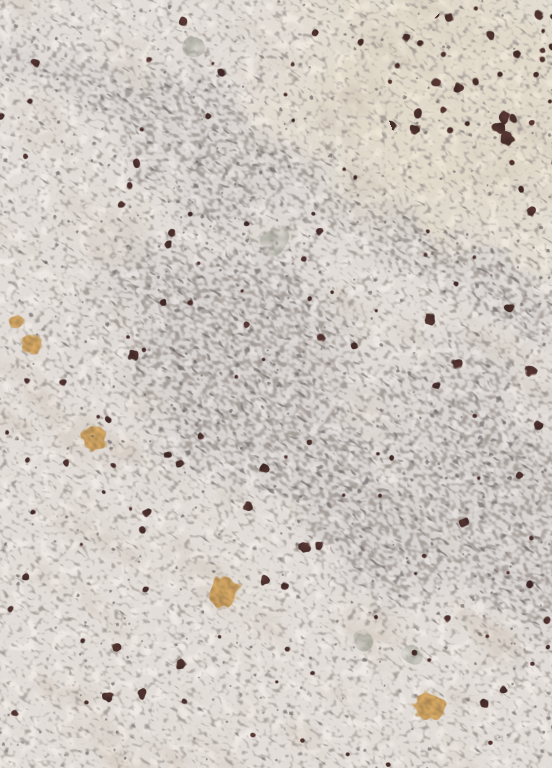
Give the GLSL for this texture, as a Shadertoy shader.

```glsl
// Pale polished granite: cream ground, blue-grey drifts, garnet dots and rusty spots.

const vec3 PALE = vec3(0.890, 0.868, 0.850);
const vec3 CREAM = vec3(0.880, 0.850, 0.775);
const vec3 BEIGE = vec3(0.790, 0.745, 0.690);
const vec3 DRIFT = vec3(0.805, 0.795, 0.795);
const vec3 SHADE = vec3(0.655, 0.625, 0.605);
const vec3 MICA = vec3(0.420, 0.395, 0.395);
const vec3 GARNET = vec3(0.250, 0.135, 0.125);
const vec3 RUST = vec3(0.765, 0.590, 0.330);
const vec3 MOSS = vec3(0.610, 0.620, 0.570);

vec2 hash2(vec2 p) {
    vec3 q = fract(p.xyx * vec3(0.1031, 0.1030, 0.0973));
    q += dot(q, q.yzx + 33.33);
    return fract((q.xx + q.yz) * q.zy);
}

float corner(vec2 cell, vec2 offset) {
    float angle = 6.2832 * hash2(cell).x;
    return dot(vec2(cos(angle), sin(angle)), offset);
}

float gradientNoise(vec2 p) {
    vec2 i = floor(p), f = p - i, e = vec2(1, 0);
    vec2 u = f * f * f * (f * (f * 6.0 - 15.0) + 10.0);
    return mix(mix(corner(i, f), corner(i + e, f - e), u.x),
               mix(corner(i + e.yx, f - e.yx), corner(i + 1.0, f - 1.0), u.x), u.y);
}

float fbm(vec2 p) {
    float sum = 0.0, gain = 1.0;
    for (int i = 0; i < 4; i++) {
        sum += gain * gradientNoise(p);
        p = p * 2.03 + 17.0;
        gain *= 0.55;
    }
    return sum;
}

vec2 turn(vec2 p, float angle) {
    float c = cos(angle), s = sin(angle);
    return vec2(c * p.x + s * p.y, c * p.y - s * p.x);
}

float softEllipse(vec2 p, vec2 centre, vec2 radii, float angle) {
    return 1.0 - smoothstep(0.5, 1.3, length(turn(p - centre, angle) / radii));
}

float disc(vec2 d, float radius, float blur) {
    return 1.0 - smoothstep(radius - blur, radius + blur, length(d));
}

// Ragged dots scattered one per cell; density is the share of filled cells.
float grains(vec2 p, float cells, float density, vec2 radii, float salt) {
    vec2 home = floor(p * cells);
    float ragged = 1.0 + 0.6 * gradientNoise(p * 0.9 / radii.y + salt);
    float cover = 0.0;
    for (int y = -1; y <= 1; y++)
    for (int x = -1; x <= 1; x++) {
        vec2 cell = home + vec2(x, y);
        vec2 centre = (cell + hash2(cell + salt)) / cells;
        vec2 trait = hash2(cell + salt + 57.0);
        float radius = ragged * mix(radii.x, radii.y, trait.y * trait.y);
        cover = max(cover, step(trait.x, density) * disc(p - centre, radius, 0.0013));
    }
    return cover;
}

// Diagonal drifts where the stone turns blue-grey.
float driftMask(vec2 p) {
    float m = softEllipse(p, vec2(0.31, 0.53), vec2(0.20, 0.15), -0.6);
    m = max(m, softEllipse(p, vec2(0.45, 0.35), vec2(0.17, 0.08), -0.8));
    m = max(m, 0.8 * softEllipse(p, vec2(0.24, 0.83), vec2(0.30, 0.07), -0.5));
    m = max(m, 0.8 * softEllipse(p, vec2(0.60, 0.65), vec2(0.18, 0.05), -0.5));
    return max(m, 0.9 * softEllipse(p, vec2(0.65, 0.34), vec2(0.22, 0.11), -1.1));
}

// Rusty spots strung along a sagging diagonal.
float rustMask(vec2 p) {
    float cover = 0.0;
    float ragged = 1.0 + 0.5 * gradientNoise(p * 90.0);
    for (int i = 0; i < 5; i++) {
        float t = pow(float(i) / 4.0, 2.4);
        vec2 centre = mix(vec2(0.022, 0.58), vec2(0.56, 0.08), t);
        centre.y -= 0.1 * sin(3.1416 * t);
        float radius = 0.009 + 0.0036 * min(float(i), 3.0);
        cover = max(cover, disc(p - centre, radius * ragged, 0.002));
    }
    return cover;
}

void mainImage(out vec4 fragColor, in vec2 fragCoord) {
    vec2 p = fragCoord / iResolution.y;
    vec2 along = turn(p, -0.6);
    vec2 warped = p + 0.07 * vec2(fbm(p * 9.0), fbm(p * 9.0 + 40.0));
    float drift = driftMask(warped);
    float warm = softEllipse(warped, vec2(0.60, 0.87), vec2(0.26, 0.20), -0.4);

    // Cloudy ground
    vec3 col = mix(PALE, CREAM, 0.75 * warm);
    float cloud = fbm(along * vec2(7.0, 13.0) + 5.0);
    col = mix(col, BEIGE, 0.45 * smoothstep(0.0, 0.7, cloud) * (1.0 - 0.5 * drift));
    col = mix(col, DRIFT, 0.5 * drift);

    // Crystal mottling and mica flecks, drawn out along the drift
    float fine = gradientNoise(along * vec2(130.0, 180.0)) + 0.6 * gradientNoise(p * 75.0 + 9.0);
    col = mix(col, SHADE, smoothstep(-0.1, 0.75, fine + 0.28 * drift - 0.08));
    float crystal = gradientNoise(p * 60.0 + 31.0);
    col += 0.045 * smoothstep(0.05, 0.45, crystal);
    float fleck = gradientNoise(along * vec2(85.0, 150.0) + 70.0) + 0.14 * drift;
    col = mix(col, MICA, 0.7 * smoothstep(0.32, 0.68, fleck));

    // Mossy patches and rusty spots
    float moss = grains(p, 6.0, 0.09, vec2(0.012, 0.026), 11.0);
    col = mix(col, MOSS, moss * (0.45 + 0.7 * gradientNoise(p * 70.0)));
    col = mix(col, RUST * (1.0 + 0.22 * fine), 0.92 * rustMask(p));

    // Garnets, crowding towards the upper right
    float crowd = softEllipse(p, vec2(0.64, 0.90), vec2(0.13, 0.11), 0.7);
    float garnet = grains(p, 22.0, 0.38, vec2(0.0022, 0.0068), 3.0);
    garnet = max(garnet, grains(p, 32.0, 0.5 * crowd, vec2(0.003, 0.0085), 23.0));
    float dust = grains(p, 48.0, 0.22, vec2(0.0011, 0.0026), 83.0);
    col = mix(col, MICA, 0.7 * dust);
    col = mix(col, GARNET * (1.0 + 0.5 * crystal), 0.93 * garnet);

    fragColor = vec4(clamp(col, 0.0, 1.0), 1.0);
}
```
